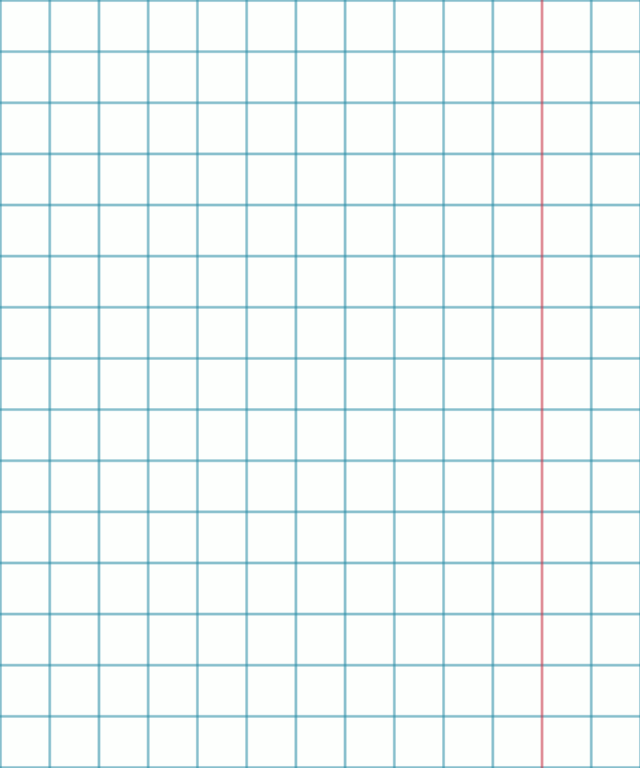
This pattern is drawn by a Shadertoy shader. Its source:

```glsl
const vec2 CELLS = vec2(13.0, 15.0);
const float MARGIN_COLUMN = 11.0;
const float LINE_WIDTH = 0.0019;   // lengths are in canvas heights
const float INK_SPREAD = 0.0034;   // soft bleed across each rule
const float EDGE_INSET = 0.00065;  // offset of the first rules from the border

const vec3 PAPER = vec3(0.993, 0.999, 0.993);
const vec3 BLUE_INK = vec3(0.16, 0.55, 0.65);
const vec3 RED_INK = vec3(0.78, 0.20, 0.27);

// Share of a filter footprint covered by a line, given the distance to its centre
float lineCoverage(float dist, float width, float footprint) {
    float low = max(dist - 0.5 * footprint, -0.5 * width);
    float high = min(dist + 0.5 * footprint, 0.5 * width);
    return max(high - low, 0.0) / footprint;
}

void mainImage(out vec4 fragColor, in vec2 fragCoord) {
    vec2 canvas = vec2(iResolution.x / iResolution.y, 1.0);
    vec2 p = fragCoord / iResolution.y;
    float footprint = max(INK_SPREAD, 1.2 / iResolution.y);

    // Nearest grid rule along each axis; the last column runs to the border
    vec2 cell = (canvas - vec2(0.0, 2.0 * EDGE_INSET)) / CELLS;
    vec2 grid = (p - EDGE_INSET) / cell;
    vec2 nearest = round(grid);
    vec2 dist = abs(grid - nearest) * cell;

    float vertical = lineCoverage(dist.x, LINE_WIDTH, footprint);
    float horizontal = lineCoverage(dist.y, LINE_WIDTH, footprint);
    float isMargin = 1.0 - step(0.5, abs(nearest.x - MARGIN_COLUMN));

    // Ink builds up where rules cross, with the red margin on top
    vec3 color = mix(PAPER, BLUE_INK, horizontal);
    color = mix(color, mix(BLUE_INK, RED_INK, isMargin), vertical);

    fragColor = vec4(color, 1.0);
}
```
